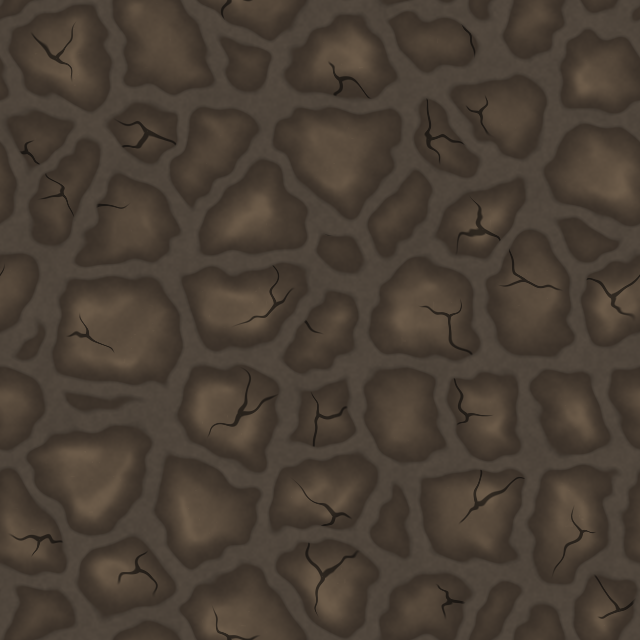
Give the GLSL for this texture, as a Shadertoy shader.

```glsl
// Tiling wall of rounded, cracked brown stones set in flat mortar.

const float TAU = 6.2831853;
const float CELLS = 7.0;

vec2 hash2(vec2 p) {
    vec3 q = fract(p.xyx * vec3(0.1031, 0.1030, 0.0973));
    q += dot(q, q.yzx + 33.33);
    return fract((q.xx + q.yz) * q.zy);
}

// Layered sines with whole frequencies, so they wrap on the unit square
float waves(vec2 uv, float phase) {
    vec2 a = TAU * uv;
    a += 0.3 * sin(a.yx * 3.0 + phase);
    return 0.36 * sin(dot(a, vec2(5, 3)) + phase)
         + 0.30 * sin(dot(a, vec2(-4, 7)) + 2.3 * phase)
         + 0.20 * sin(dot(a, vec2(10, -6)) + 3.7 * phase)
         + 0.14 * sin(dot(a, vec2(8, 15)) + 5.1 * phase);
}

// Value noise that repeats after n lattice steps
float grainNoise(vec2 uv, float n) {
    vec2 p = uv * n, i = floor(p), f = fract(p);
    f = f * f * (3.0 - 2.0 * f);
    float a = hash2(mod(i, n)).x, b = hash2(mod(i + vec2(1, 0), n)).x;
    float c = hash2(mod(i + vec2(0, 1), n)).x, d = hash2(mod(i + 1.0, n)).x;
    return mix(mix(a, b, f.x), mix(c, d, f.x), f.y);
}

// Stone centre in xy, size weight in z
vec3 stoneSite(vec2 cell) {
    vec2 id = mod(cell, CELLS);
    float size = hash2(id + 41.0).x;
    return vec3(cell + 0.5 + 0.84 * (hash2(id + 7.0) - 0.5), 0.42 * size);
}

// Weighted cells: x = distance to the border with rounded corners, yz = nearest cell
vec3 stoneCells(vec2 p) {
    vec2 base = floor(p), nearest = base;
    float best = 1e5;
    for (int k = 0; k < 25; k++) {
        vec2 cell = base + vec2(k % 5, k / 5) - 2.0;
        vec3 s = stoneSite(cell);
        float power = dot(s.xy - p, s.xy - p) - s.z;
        if (power < best) { best = power; nearest = cell; }
    }
    vec2 centre = stoneSite(nearest).xy;
    float sum = 0.0;
    for (int k = 0; k < 25; k++) {
        vec2 cell = base + vec2(k % 5, k / 5) - 2.0;
        if (cell == nearest) continue;
        vec3 s = stoneSite(cell);
        float power = dot(s.xy - p, s.xy - p) - s.z;
        float border = (power - best) / (2.0 * max(length(s.xy - centre), 0.05));
        sum += exp(-17.0 * border);
    }
    return vec3(-log(sum) / 17.0, nearest);
}

// Three wobbly, tapering arms leaving one junction
float cracks(vec2 q, vec2 id) {
    vec2 r = hash2(id + 90.0);
    q -= 0.3 * (hash2(id + 63.0) - 0.5);
    float dark = 0.0;
    for (int k = 0; k < 3; k++) {
        vec2 h = hash2(id + 17.0 * float(k + 1));
        float angle = TAU * r.x + 2.1 * float(k) + 1.3 * (h.x - 0.5);
        float reach = 0.18 + 0.5 * h.y;
        vec2 dir = vec2(cos(angle), sin(angle));
        float x = dot(q, dir), y = dot(q, vec2(-dir.y, dir.x));
        float bend = 0.045 * sin(8.0 * x + TAU * h.x) + 0.014 * sin(25.0 * x + TAU * h.y);
        y -= bend * smoothstep(0.0, 0.15, x);
        float taper = clamp(1.0 - x / reach, 0.0, 1.0);
        float width = 0.003 + 0.017 * taper * taper;
        float line = 1.0 - smoothstep(width - 0.004, width + 0.013, abs(y));
        dark = max(dark, line * smoothstep(-0.012, 0.005, x) * smoothstep(0.0, 0.3, taper));
    }
    return dark * step(0.48, r.y);
}

void mainImage(out vec4 fragColor, in vec2 fragCoord) {
    vec2 uv = fragCoord / iResolution.xy;

    // Bent cell layout
    vec2 p = uv * CELLS + 0.10 * vec2(waves(uv, 1.0), waves(uv, 4.0));
    p += 0.014 * sin(TAU * (uv.yx * vec2(23, 19) + uv * vec2(11, 13)));
    vec3 stone = stoneCells(p);
    vec2 id = mod(stone.yz, CELLS);
    float inset = stone.x - 0.085;

    // Worn relief: dark rim, broken bright ridge, dimmer middle
    float phase = TAU * hash2(id + 29.0).x;
    float wear = waves(uv, phase);
    float worn = inset + 0.05 * waves(uv.yx, phase + 2.0);
    float light = 0.06 + 0.46 * smoothstep(-0.01, 0.25, inset);
    light += 0.14 * wear * smoothstep(0.04, 0.2, inset);
    float ridge = exp(-pow((worn - 0.25) / 0.07, 2.0));
    light += 0.30 * ridge * smoothstep(-0.15, 0.6, wear);
    light += 0.14 * smoothstep(0.16, 0.36, worn);

    // Fine grain and pale specks
    float grain = 0.6 * grainNoise(uv, 128.0) + 0.4 * grainNoise(uv + 0.5, 256.0) - 0.5;
    float speck = smoothstep(0.93, 1.0, grainNoise(uv.yx, 180.0));
    light += 0.10 * grain + 0.10 * speck * smoothstep(0.1, 0.25, inset);

    vec3 stoneColor = mix(vec3(0.215, 0.180, 0.150), vec3(0.42, 0.355, 0.285), clamp(light, 0.0, 1.0));
    stoneColor *= 1.0 - 0.55 * cracks(p - stoneSite(stone.yz).xy, id);
    vec3 mortar = vec3(0.308, 0.270, 0.232) * (1.0 + 0.10 * grain + 0.03 * waves(uv, 3.0));
    mortar *= 1.0 - 0.12 * smoothstep(-0.04, 0.0, inset);

    fragColor = vec4(mix(mortar, stoneColor, smoothstep(-0.012, 0.016, inset)), 1.0);
}
```
